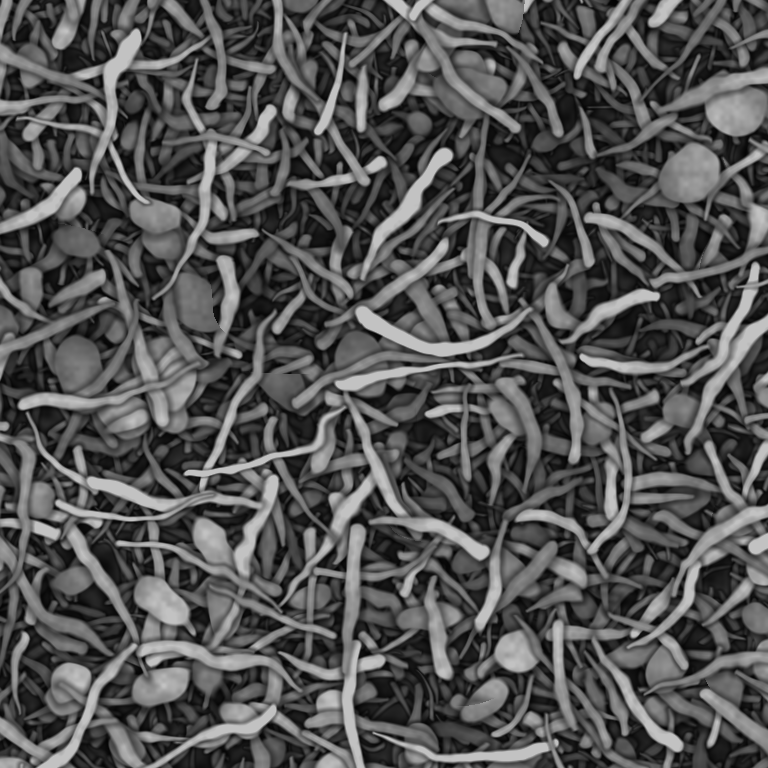
Reproduce this texture procedurally as a WebGL 1 fragment shader.

```glsl
precision highp float;
// Grey undergrowth: tangled stems, blades and round leaves over dark soil.
// Jittered grids scatter bent capsules and ellipses in layers, back to front,
// each one dimming what lies under its rim; value noise warps and mottles them.

uniform vec2 u_resolution;

const float EDGE = 0.0024;         // half width of the soft outlines
const float SOIL = 0.06;           // darkest grey, deep between the stems
const float SOIL_GRAIN = 0.12;
const float SHADOW = 0.42;         // dimming around each element
const float TONE_SPREAD = 0.5;     // grey variation between elements
const float MOTTLE = 0.16;
const float MAX_TONE = 0.76;
const float TWIG_CELL = 0.046;     // grid steps in canvas units
const float BLADE_CELL = 0.080;
const float STEM_CELL = 0.150;
const float LEAF_CELL = 0.105;
const float TWIG_WIDTH = 0.0052;   // half widths in canvas units
const float BLADE_WIDTH = 0.0082;
const float STEM_WIDTH = 0.0080;

vec4 hash4(vec2 p) {
  vec4 h = fract(p.xyxy * vec4(0.1031, 0.1030, 0.0973, 0.1099));
  h += dot(h, h.wzxy + 33.33);
  return fract((h.xxyz + h.yzzw) * h.zywx);
}

float noise(vec2 p) {
  vec2 cell = floor(p);
  vec2 f = fract(p);
  f = f * f * (3.0 - 2.0 * f);
  float low = mix(hash4(cell).x, hash4(cell + vec2(1.0, 0.0)).x, f.x);
  float high = mix(hash4(cell + vec2(0.0, 1.0)).x, hash4(cell + 1.0).x, f.x);
  return mix(low, high, f.y);
}

vec2 warp(vec2 p, float scale, float amount) {
  vec2 q = p * scale;
  return p + amount * (vec2(noise(q + 17.0), noise(q + 71.0)) - 0.5);
}

// Bent capsule, wider towards one end
float bladeDistance(vec2 q, float halfLength, float halfWidth, float bend) {
  float along = clamp(q.x / halfLength, -1.0, 1.0);
  q.y += bend * halfLength * (along * along - 0.4);
  float width = halfWidth * (0.85 + 0.3 * along - 0.2 * along * along);
  return length(vec2(max(abs(q.x) - halfLength, 0.0), q.y)) - width;
}

float leafDistance(vec2 q, vec2 radii) {
  return (length(q / radii) - 1.0) * radii.y;
}

// Paints one layer over tone; halfWidth 0 gives leaves instead of blades
void scatter(inout float tone, vec2 p, float cell, float halfWidth,
             float lightness, float presence, float seed) {
  p = warp(p + seed * 0.37, 14.0, 0.030);
  p = warp(p, 48.0, 0.007);
  vec2 home = floor(p / cell);
  for (int j = -1; j <= 1; j++) {
    for (int i = -1; i <= 1; i++) {
      vec2 id = home + vec2(float(i), float(j));
      vec4 place = hash4(id + seed * 13.7 + 101.0);
      vec4 form = hash4(id + seed * 7.3 + 307.0);
      if (place.w > presence) continue;

      vec2 q = p - (id + 0.1 + 0.8 * place.xy) * cell;
      float angle = 6.2832 * place.z;
      vec2 axis = vec2(cos(angle), sin(angle));
      q = vec2(dot(q, axis), dot(q, vec2(-axis.y, axis.x)));

      float halfLength = cell * mix(0.38, 0.82, form.x);
      float rim = halfWidth * mix(0.7, 1.3, form.y);
      float d;
      if (halfWidth > 0.0) {
        d = bladeDistance(q, halfLength, rim, 0.6 * (form.z - 0.5));
      } else {
        halfLength = cell * mix(0.22, 0.46, form.x);
        rim = halfLength * mix(0.45, 0.95, form.y);
        d = leafDistance(q, vec2(halfLength, rim));
      }

      // Contact shadow, then the lit body fading towards one end
      float reach = min(1.3 * rim, 0.012);
      tone *= 1.0 - SHADOW * (1.0 - smoothstep(0.0, reach, d));
      float body = clamp(-d / rim, 0.0, 1.0);
      float along = clamp(q.x / halfLength, -1.0, 1.0);
      float grey = lightness * (1.0 + TONE_SPREAD * (form.w - 0.5));
      grey *= (0.86 + 0.18 * body) * (1.0 + 0.14 * along);
      tone = mix(tone, grey, 1.0 - smoothstep(-EDGE, EDGE, d));
    }
  }
}

void main() {
  vec2 p = gl_FragCoord.xy / min(u_resolution.x, u_resolution.y);
  float tone = SOIL + SOIL_GRAIN * noise(p * 65.0);
  float clump = smoothstep(0.25, 0.75, noise(p * 5.0 + 9.0));

  for (int i = 0; i < 4; i++) {
    float k = float(i);
    scatter(tone, p, TWIG_CELL, TWIG_WIDTH, 0.19 + 0.06 * k, 0.8, 1.0 + k);
  }
  scatter(tone, p, LEAF_CELL * 0.55, 0.0, 0.40, 0.35, 6.0);
  for (int i = 0; i < 4; i++) {
    float k = float(i);
    scatter(tone, p, BLADE_CELL, BLADE_WIDTH, 0.37 + 0.06 * k, 0.62, 8.0 + k);
  }
  for (int i = 0; i < 2; i++) {
    float k = float(i);
    scatter(tone, p, LEAF_CELL, 0.0, 0.52 + 0.05 * k, 0.18 + 0.28 * clump, 13.0 + k);
  }
  for (int i = 0; i < 3; i++) {
    float k = float(i);
    scatter(tone, p, STEM_CELL, STEM_WIDTH, 0.58 + 0.05 * k, 0.72, 16.0 + k);
  }

  // Uneven surface and broad light
  float grain = 0.6 * noise(p * 75.0 + 3.0) + 0.4 * noise(p * 150.0);
  tone *= 1.0 + MOTTLE * 2.0 * (grain - 0.5);
  tone *= 0.94 + 0.14 * noise(p * 6.0 + 40.0);
  gl_FragColor = vec4(vec3(min(tone, MAX_TONE)), 1.0);
}
```
